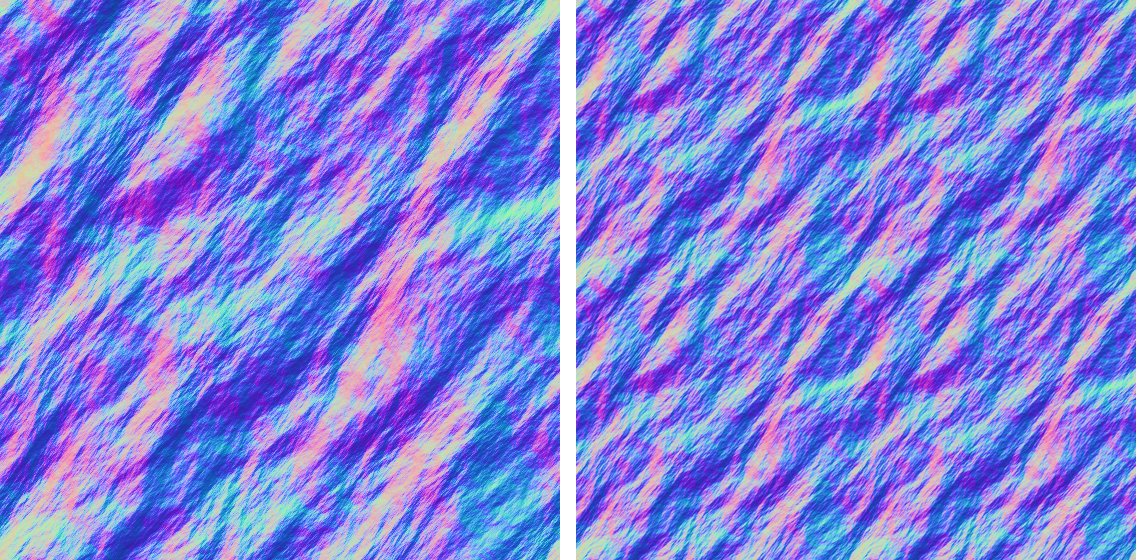
Left, the tile; right, the same tile 2 across and 2 down.
Give the GLSL for this texture map, as a WebGL 1 fragment shader.

```glsl
precision highp float;
uniform vec2 u_resolution;

#define ACROSS vec2(5.0, -4.0) // whole cells per canvas across the streaks
#define ALONG 2.0              // whole cells per canvas along the streaks
#define WARP_AMOUNT 0.03
#define OCTAVES 8
#define GAIN 0.435
#define RELIEF 0.125           // height of the broadest folds
#define SLOPE_STEP 0.0005      // half width of the slope sample

const float TAU = 6.2831853;

float hash(vec2 cell, float salt) {
  vec3 v = fract(vec3(cell, salt) * vec3(0.1031, 0.1030, 0.0973) + 0.137);
  v += dot(v, v.yzx + 33.33);
  return fract((v.x + v.y) * v.z);
}

// Wraps a cell of the slanted lattice so that it repeats once per canvas.
vec2 wrapCell(vec2 cell, float scale) {
  vec2 stepRight = scale * vec2(ACROSS.x, ALONG);
  cell -= stepRight * floor((cell.y + 0.5) / stepRight.y);
  float period = scale * (ACROSS.x - ACROSS.y);
  cell.x -= period * floor((cell.x + 0.5) / period);
  return cell;
}

float cornerRamp(vec2 cell, vec2 corner, vec2 offset, float scale, float salt) {
  float angle = TAU * hash(wrapCell(cell + corner, scale), salt);
  return dot(vec2(cos(angle), sin(angle)), offset - corner);
}

// Tiling gradient noise, stretched along the streaks.
float streakNoise(vec2 p, float scale, float salt) {
  vec2 q = scale * vec2(dot(ACROSS, p), ALONG * (p.x + p.y));
  vec2 cell = floor(q);
  vec2 f = q - cell;
  vec2 w = f * f * f * (f * (f * 6.0 - 15.0) + 10.0);
  vec2 e = vec2(1.0, 0.0);
  float low = mix(cornerRamp(cell, e.yy, f, scale, salt),
                  cornerRamp(cell, e.xy, f, scale, salt), w.x);
  float high = mix(cornerRamp(cell, e.yx, f, scale, salt),
                   cornerRamp(cell, e.xx, f, scale, salt), w.x);
  return mix(low, high, w.y);
}

// Streaked rock: stretched octaves, gently bent.
float height(vec2 p) {
  p += WARP_AMOUNT * vec2(streakNoise(p, 1.0, 41.0), streakNoise(p, 1.0, 67.0));
  float scale = 1.0;
  float amplitude = RELIEF;
  float sum = 0.0;
  for (int i = 0; i < OCTAVES; i++) {
    sum += amplitude * streakNoise(p, scale, 3.0 + 7.0 * float(i));
    scale *= 2.0;
    amplitude *= GAIN;
  }
  return sum;
}

void main() {
  vec2 p = gl_FragCoord.xy / u_resolution;

  // Slopes by central differences
  vec2 d = vec2(SLOPE_STEP, 0.0);
  vec2 slope = vec2(height(p + d.xy) - height(p - d.xy),
                    height(p + d.yx) - height(p - d.yx)) / (2.0 * SLOPE_STEP);

  // Surface direction as colour, with green pointing down
  vec3 normal = normalize(vec3(-slope.x, slope.y, 1.0));
  gl_FragColor = vec4(normal * 0.5 + 0.5, 1.0);
}
```
